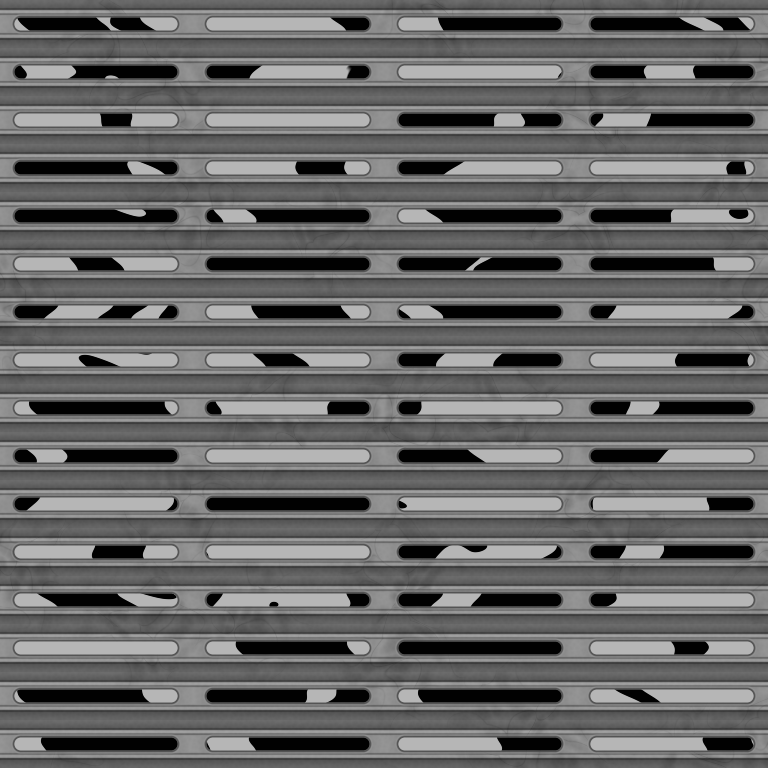
Reproduce this texture procedurally as a WebGL 2 fragment shader.

```glsl
#version 300 es
precision highp float;
// Ribbed metal grille: 4 by 16 rounded slots between dark horizontal bands.
// Each slot is a capsule distance field, filled by a seeded wave threshold;
// ridges are a profile across the row, and cellular noise adds the grime.
uniform vec2 u_resolution;
out vec4 fragColor;

float hash(vec2 p) {
    vec3 q = fract(vec3(p.xyx) * 0.1031);
    q += dot(q, q.yzx + 33.33);
    return fract((q.x + q.y) * q.z);
}

// Distance to the nearest scattered point
float cellular(vec2 p) {
    vec2 id = floor(p);
    float nearest = 2.0;
    for (int y = -1; y <= 1; y++)
        for (int x = -1; x <= 1; x++) {
            vec2 c = id + vec2(x, y);
            vec2 point = c + vec2(hash(c), hash(c + 57.3));
            nearest = min(nearest, length(p - point));
        }
    return nearest;
}

float capsule(vec2 p, float halfLength, float radius) {
    p.x -= clamp(p.x, radius - halfLength, halfLength - radius);
    return length(p) - radius;
}

// Soft line of a given half width
float line(float d, float halfWidth, float blur) {
    return 1.0 - smoothstep(halfWidth - blur, halfWidth + blur, abs(d));
}

// Positive where the pale backing shows, negative where the slot is open
float backing(vec2 p, vec2 id) {
    float a = hash(id + 3.1), b = hash(id + 17.7), c = hash(id + 41.9);
    float slant = (b - 0.5) * 2.4;
    float x = p.x + slant * p.y + 3.0 * sin(p.y * 0.22 + c * 6.3);
    float wave = sin(x * mix(0.018, 0.042, a) + b * 6.3);
    wave += 0.5 * sin(x * 0.075 + c * 6.3);
    wave += 0.3 * (c - 0.3) * sin(p.y * 0.2 + x * 0.05 + a * 6.3);
    return wave + (hash(id + 71.3) - 0.49) * 2.6;
}

// Brightness of the metal across one row
float ribs(float y, float blur) {
    float a = abs(y);
    float band = 0.375 - 0.035 * cos((a - 15.0) * 0.35);
    float shade = mix(0.55, band, smoothstep(14.5 - blur, 14.5 + blur, a));
    shade = mix(shade, 0.35, 0.75 * line(a - 9.8, 0.8, blur));
    shade = mix(shade, 0.63, 0.8 * line(a - 12.2, 1.1, blur));
    shade = mix(shade, 0.23, 0.85 * line(a - 15.0, 1.0, blur));
    return shade + 0.012 * sign(y) * smoothstep(9.0, 13.0, a);
}

void main() {
    vec2 uv = gl_FragCoord.xy / u_resolution;
    float pixel = 768.0 / min(u_resolution.x, u_resolution.y);
    float blur = 0.55 * pixel + 0.25;

    // One slot per cell, 192 by 48 units, 768 units over the canvas
    vec2 grid = uv * vec2(4.0, 16.0);
    vec2 id = floor(grid);
    vec2 p = (fract(grid) - 0.5) * vec2(192.0, 48.0);

    // Metal, a little brighter on the bridges between slots
    float shade = ribs(p.y, blur);
    float bridge = smoothstep(82.0, 95.0, abs(p.x));
    shade += 0.03 * bridge * (1.0 - smoothstep(7.0, 10.0, abs(p.y)));

    // Grime: fine speckle, thin scuffs and a few broad stains
    vec2 warped = uv + 0.012 * sin(uv.yx * 47.0 + 2.0 * sin(uv * 31.0));
    float stain = 1.0 - smoothstep(0.1, 0.55, cellular(warped * 5.0 + 8.0));
    float patches = 1.0 - smoothstep(0.1, 0.6, cellular(warped * 38.0));
    float scuff = line(cellular(warped * 24.0 + 5.0) - 0.5, 0.015, 0.035);
    float speckle = cellular(uv * 170.0) - 0.5;
    shade *= 1.0 - 0.13 * stain * patches - 0.11 * scuff * stain;
    shade += 0.022 * speckle;

    // Slot with a dark outline and a pale worn lip
    float d = capsule(p, 81.5, 6.4);
    shade = mix(shade, 0.58, 0.6 * line(d - 2.7, 0.6, blur));
    shade = mix(shade, 0.29, 0.85 * line(d - 0.9, 0.9, blur));
    float field = backing(p, id);
    float slope = max(length(vec2(
        backing(p + vec2(0.5, 0.0), id) - backing(p - vec2(0.5, 0.0), id),
        backing(p + vec2(0.0, 0.5), id) - backing(p - vec2(0.0, 0.5), id))), 0.005);
    float pale = smoothstep(-0.6, 0.6, field / (slope * pixel));
    float inside = 1.0 - smoothstep(-0.6, 0.6, d / pixel);
    shade = mix(shade, mix(0.005, 0.715, pale), inside);

    fragColor = vec4(vec3(shade), 1.0);
}
```
